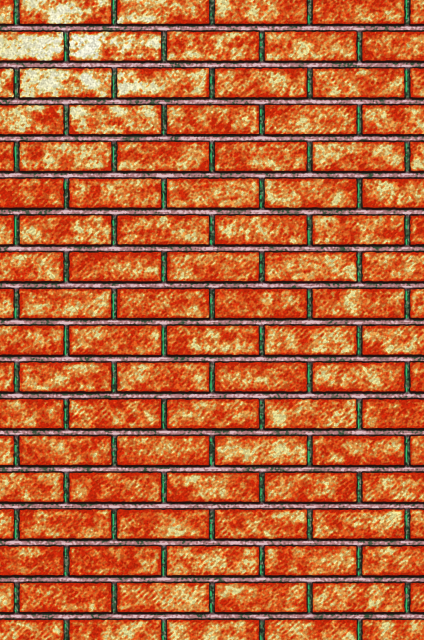
Reproduce this texture procedurally as a Shadertoy shader.

```glsl
// Weathered brick wall in running bond: a staggered grid of rounded boxes,
// each mottled from red to cream by layered noise, with gritty pink-grey bed
// joints, green head joints, dark shadow rims and a pale bloom at upper left.

const vec2 REPEATS = vec2(4.34, 17.41);    // bricks across, courses down
const float BRICK_LENGTH = 2.66;          // brick pitch in course heights
const vec2 BRICK_MIN = vec2(0.075, 0.085);
const vec2 BRICK_MAX = vec2(2.585, 0.89);

const vec3 RED = vec3(0.76, 0.15, 0.04);
const vec3 ORANGE = vec3(0.83, 0.35, 0.12);
const vec3 GOLD = vec3(0.85, 0.59, 0.29);
const vec3 CREAM = vec3(0.87, 0.83, 0.56);
const vec3 BLOOM = vec3(0.92, 0.91, 0.82);
const vec3 SHADOW = vec3(0.13, 0.05, 0.05);
const vec3 PINK_GREY = vec3(0.69, 0.48, 0.49);
const vec3 PALE_MORTAR = vec3(0.88, 0.74, 0.76);
const vec3 DARK_GREEN = vec3(0.23, 0.32, 0.23);
const vec3 BRIGHT_GREEN = vec3(0.20, 0.72, 0.42);
const mat2 TILT = mat2(0.82, 0.57, -0.57, 0.82);

float hash(vec2 p) {
    return fract(sin(dot(p, vec2(127.1, 311.7))) * 43758.55);
}

float noise(vec2 p) {
    vec2 i = floor(p), f = fract(p);
    f = f * f * (3.0 - 2.0 * f);
    return mix(mix(hash(i), hash(i + vec2(1, 0)), f.x),
               mix(hash(i + vec2(0, 1)), hash(i + vec2(1, 1)), f.x), f.y);
}

float fbm(vec2 p) {
    float sum = 0.0, weight = 0.533;
    for (int i = 0; i < 4; i++) {
        sum += weight * noise(p);
        p = mat2(1.6, 1.2, -1.2, 1.6) * p + 5.3;
        weight *= 0.5;
    }
    return sum;
}

float roundedBox(vec2 p, vec2 halfSize, float radius) {
    vec2 q = abs(p) - halfSize + radius;
    return length(max(q, 0.0)) + min(max(q.x, q.y), 0.0) - radius;
}

// Mottled face: tone climbs from red through gold to cream
vec3 brickColor(vec2 p, vec2 id, float depth, float bloom) {
    vec2 s = p + 9.0 * hash(id);
    float blotch = fbm(s * vec2(2.4, 3.0)) - 0.5;
    float grain = noise(vec2(s.x - s.y, 2.0 * (s.x + s.y)) * 6.0) - 0.5;
    float speck = noise(TILT * s * 17.0) - 0.5;
    float tone = 0.47 + 1.15 * blotch + 0.5 * grain + 0.5 * speck;
    tone += 0.1 * (hash(id + 3.7) - 0.5) + bloom * (0.4 + 1.2 * blotch);
    tone -= 0.42 * (1.0 - smoothstep(0.0, 0.12, depth));
    vec3 color = mix(RED, ORANGE, smoothstep(0.05, 0.40, tone));
    color = mix(color, GOLD, smoothstep(0.38, 0.62, tone));
    color = mix(color, CREAM, smoothstep(0.64, 0.84, tone));
    color = mix(color, BLOOM, bloom * smoothstep(0.75, 1.1, tone));
    return color * (1.0 + 0.3 * (noise(TILT * s * 24.0) - 0.5));
}

// Bed joints are pale and gritty; head joints green with a lit left side
vec3 mortarColor(vec2 p, vec2 local, float aa) {
    float grit = noise(TILT * p * 19.0);
    float patches = fbm(p * vec2(3.0, 7.0));
    float headX = local.x - BRICK_LENGTH * step(0.5 * BRICK_LENGTH, local.x);
    float bedY = local.y - step(0.5, local.y);
    float crossing = 1.0 - smoothstep(0.06, 0.24, abs(headX));

    // Pale ridge in the middle of the bed, darker towards the brick above
    float ridge = 1.0 - smoothstep(0.02, 0.09, abs(bedY - 0.005));
    float light = 0.4 * grit + 0.45 * patches + 0.25 * ridge + 0.22 * crossing;
    vec3 bed = mix(DARK_GREEN, PINK_GREY, smoothstep(0.38, 0.66, light));
    bed = mix(bed, PALE_MORTAR, smoothstep(0.64, 0.88, light));
    bed *= 1.0 - 0.45 * smoothstep(0.03, 0.08, abs(bedY));

    float lit = 1.0 - smoothstep(0.01, 0.03 + 0.7 * aa, abs(headX + 0.035));
    vec3 head = DARK_GREEN * (0.45 + 1.2 * grit);
    head = mix(head, PINK_GREY, 0.45 * smoothstep(0.6, 0.9, grit));
    head = mix(head, BRIGHT_GREEN, lit * smoothstep(0.36, 0.58, patches));

    float inHead = smoothstep(0.08, 0.2, local.y) * (1.0 - smoothstep(0.86, 0.92, local.y));
    return mix(bed, head, inHead);
}

void mainImage(out vec4 fragColor, in vec2 fragCoord) {
    vec2 uv = fragCoord / iResolution.xy;
    float aa = REPEATS.y / iResolution.y;

    // Staggered cells, courses counted downward
    float course = (1.0 - uv.y) * REPEATS.y - 0.771;
    float row = floor(course);
    float column = uv.x * REPEATS.x - mix(0.68, 0.17, mod(row, 2.0));
    vec2 id = vec2(floor(column), row);
    vec2 local = vec2(fract(column) * BRICK_LENGTH, course - row);
    vec2 p = vec2(uv.x * REPEATS.x * BRICK_LENGTH, course);

    // Nearly straight brick outline
    vec2 center = 0.5 * (BRICK_MIN + BRICK_MAX);
    float d = roundedBox(local - center, 0.5 * (BRICK_MAX - BRICK_MIN), 0.03);
    d += 0.022 * (noise(p * 11.0) - 0.5);

    // Pale salts gathered near the upper left
    vec2 fromBloom = (uv - vec2(0.20, 0.93)) / vec2(0.24, 0.13);
    float bloom = exp(-dot(fromBloom, fromBloom));

    vec3 brick = brickColor(p, id, -d, bloom);
    vec3 color = mix(brick, mortarColor(p, local, aa), smoothstep(-0.6 * aa, 0.6 * aa, d));

    // Dark rim, thick and unbroken under the brick, worn elsewhere
    float below = smoothstep(0.82, 0.90, local.y);
    float rim = 1.0 - smoothstep(0.004, 0.02 + 0.018 * below + 0.6 * aa, abs(d - 0.012));
    float wear = 0.4 + 0.5 * noise(p * 7.0 + 4.0);
    color = mix(color, SHADOW, rim * mix(wear, 0.95, below));

    fragColor = vec4(clamp(color, 0.0, 1.0), 1.0);
}
```
